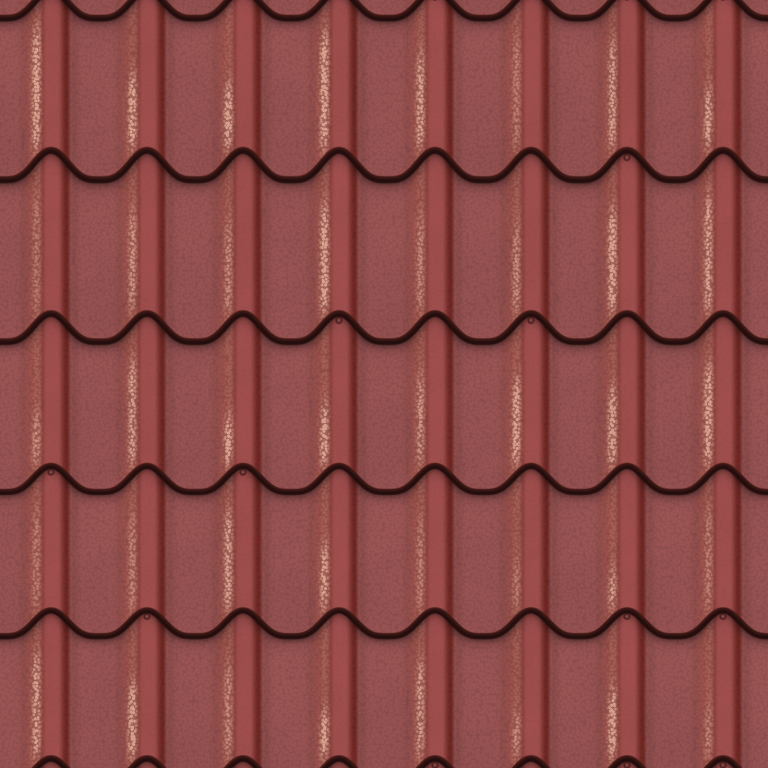
This texture is drawn by a WebGL 2 fragment shader. Its source:

```glsl
#version 300 es
precision highp float;
// Pressed metal roof tiles: rows of scalloped sheets with rolled ridges.
// A periodic wave cuts the overlapping rows, a cross profile shades each tile,
// and wrapped cellular noise gives the orange-peel paint and its glints.

uniform vec2 u_resolution;
out vec4 fragColor;

const float TAU = 6.2831853;
const vec2 TILES = vec2(8.0, 5.0);        // repeats across and down
const vec2 CREST_SHIFT = vec2(0.531, 0.0124);
const float ROW_UNEVEN = 0.011;           // slow drift of row heights
const float WAVE_DEPTH = 0.178;           // in row heights
const float WAVE_SHARP = 1.7;             // above 1: narrow crest, wide trough
const float LIP_HALF = 0.0042;            // half width of the dark lip
const float SHADOW_LENGTH = 0.0055;
const float GLINT_U = -0.153;             // glint position beside the ridge
const float SCREW_SHARE = 0.38;
const float SCREW_RADIUS = 0.0047;
const float SCREW_DROP = 0.0085;
const float GRAIN_CELLS = 230.0;

const vec3 PAINT = vec3(0.575, 0.312, 0.312);
const vec3 RIDGE = vec3(0.610, 0.300, 0.295);
const vec3 FLANK = vec3(0.570, 0.290, 0.250);
const vec3 CREASE = vec3(0.420, 0.150, 0.130);
const vec3 GLINT = vec3(0.860, 0.660, 0.580);
const vec3 LIP_TOP = vec3(0.270, 0.105, 0.090);
const vec3 LIP_CORE = vec3(0.140, 0.055, 0.050);

float hash(vec2 p) {
  vec3 q = fract(p.xyx * vec3(0.1031, 0.1030, 0.0973));
  q += dot(q, q.yzx + 33.33);
  return fract((q.x + q.y) * q.z);
}

// Distance to the nearest cell point, wrapped over the canvas.
float cellNoise(vec2 uv, float cells) {
  vec2 p = uv * cells, base = floor(p);
  float nearest = 2.0;
  for (int j = -1; j <= 1; j++)
    for (int i = -1; i <= 1; i++) {
      vec2 cell = base + vec2(i, j);
      vec2 id = mod(cell, cells);
      vec2 point = cell + vec2(hash(id), hash(id + 71.7));
      nearest = min(nearest, distance(p, point));
    }
  return nearest;
}

// Bell that peaks at a center.
float bell(float x, float center, float width) {
  float d = (x - center) / width;
  return exp(-d * d);
}

// How far the sheet edge hangs below its crest.
float edgeDrop(float u) {
  return WAVE_DEPTH * (1.0 - pow(0.5 + 0.5 * cos(TAU * u), WAVE_SHARP));
}

// Layered sines for slow changes of tone.
float mottle(vec2 uv) {
  vec2 p = TAU * uv;
  return sin(3.0 * p.x + 2.0 * sin(2.0 * p.y)) * sin(4.0 * p.y + sin(5.0 * p.x))
       + 0.5 * sin(11.0 * p.x - 7.0 * p.y + 2.0 * sin(9.0 * p.y));
}

// Colour across one tile; u runs from the ridge, fall from top to bottom.
vec3 tilePaint(float u, float fall, vec2 id, float grain) {
  vec3 color = PAINT * mix(1.02, 0.98, fall);
  color = mix(color, FLANK, 0.75 * bell(u, -0.18, 0.085));
  float ridge = smoothstep(-0.11, -0.07, u) * (1.0 - smoothstep(0.10, 0.16, u));
  color = mix(color, RIDGE, ridge);
  color = mix(color, CREASE, 0.35 * bell(u, -0.085, 0.022));
  float crease = smoothstep(0.07, 0.16, u) * (1.0 - smoothstep(0.165, 0.215, u));
  color = mix(color, CREASE, crease);
  color *= 1.0 - 0.08 * bell(u, 0.24, 0.05) - 0.05 * bell(u, -0.29, 0.04);
  color *= 1.0 + (0.5 - grain) * mix(0.13, 0.04, ridge);

  // Sparkling streak, of its own length and strength on each tile
  float start = mix(0.05, 0.55, hash(id + 3.1));
  float streak = smoothstep(start, start + 0.25, fall) * (1.0 - smoothstep(0.82, 1.0, fall));
  float power = mix(0.25, 1.0, hash(id + 17.3)) * streak + 0.15;
  float sparkle = 0.3 + 0.9 * smoothstep(0.65, 0.2, grain);
  return mix(color, GLINT, clamp(power * sparkle * bell(u, GLINT_U, 0.043), 0.0, 0.9));
}

void main() {
  vec2 uv = gl_FragCoord.xy / u_resolution;
  float aa = 1.0 / u_resolution.y;

  // Column and row coordinates, rows counted downward
  float column = TILES.x * uv.x - CREST_SHIFT.x;
  float u = column - round(column);
  float down = 1.0 - uv.y + CREST_SHIFT.y;
  float row = TILES.y * (down - ROW_UNEVEN * (1.0 - cos(TAU * down)));
  float hang = row - edgeDrop(u);
  float fall = fract(hang);
  vec2 id = mod(vec2(round(column), floor(hang)), TILES);

  float grain = cellNoise(uv, GRAIN_CELLS);
  vec3 color = tilePaint(u, fall, id, grain);
  color *= 1.0 + 0.012 * mottle(uv);

  // Signed distance to the sheet edge, positive below it
  float slope = (edgeDrop(u + 0.01) - edgeDrop(u - 0.01)) / 0.02 * TILES.x / TILES.y;
  float edge = (hang - round(hang)) / TILES.y / sqrt(1.0 + slope * slope);
  float shade = exp(-max(edge - LIP_HALF, 0.0) / SHADOW_LENGTH) * step(0.0, edge);
  color *= 1.0 - 0.45 * shade;

  // Screw heads under some crests
  vec2 crestId = mod(vec2(round(column), round(row)), TILES);
  vec2 toScrew = vec2(u / TILES.x, (row - round(row)) / TILES.y - SCREW_DROP);
  float reach = length(toScrew);
  float hasScrew = step(hash(crestId + 41.9), SCREW_SHARE);
  vec3 head = mix(PAINT * 0.85, LIP_TOP, smoothstep(0.25, 0.75, reach / SCREW_RADIUS));
  color = mix(color, head, 0.85 * hasScrew * (1.0 - smoothstep(-aa, aa, reach - SCREW_RADIUS)));

  // Dark rolled lip of the sheet
  vec3 lip = mix(LIP_TOP, LIP_CORE, smoothstep(-LIP_HALF, 0.3 * LIP_HALF, edge));
  color = mix(color, lip, 1.0 - smoothstep(-aa, aa, abs(edge) - LIP_HALF));

  fragColor = vec4(color, 1.0);
}
```
